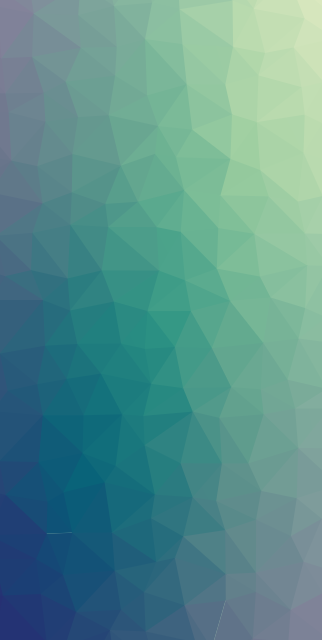
Give the GLSL for this background, as a Shadertoy shader.

```glsl
// Low-poly mesh of triangles shaded from indigo through teal to pale green.

const float COLUMNS = 8.7;
const mat3 RGB_TO_XYZ = mat3(0.412, 0.213, 0.019,
                             0.358, 0.715, 0.119,
                             0.181, 0.072, 0.950);

vec2 hash22(vec2 p) {
    vec3 q = fract(p.xyx * vec3(0.1031, 0.1030, 0.0973));
    q += dot(q, q.yzx + 33.33);
    return fract((q.xx + q.yz) * q.zy);
}

// Perceptual space: cube roots of XYZ
vec3 toPerceptual(vec3 rgb) {
    return pow(RGB_TO_XYZ * pow(rgb, vec3(2.2)), vec3(1.0 / 3.0));
}

vec3 toRgb(vec3 v) {
    return pow(max(inverse(RGB_TO_XYZ) * (v * v * v), 0.0), vec3(1.0 / 2.2));
}

// Five-stop ramp
vec3 ramp(float t) {
    t = clamp(t, 0.0, 1.0) * 4.0;
    vec3 c = mix(vec3(0.16, 0.17, 0.45), vec3(0.02, 0.37, 0.47), min(t, 1.0));
    c = mix(c, vec3(0.18, 0.58, 0.515), clamp(t - 1.0, 0.0, 1.0));
    c = mix(c, vec3(0.61, 0.805, 0.625), clamp(t - 2.0, 0.0, 1.0));
    c = mix(c, vec3(0.855, 0.91, 0.75), clamp(t - 3.0, 0.0, 1.0));
    return toPerceptual(c);
}

// The same ramp runs along both axes and is averaged
vec3 background(vec2 uv) {
    return toRgb(0.5 * (ramp(uv.x) + ramp(uv.y)));
}

// Jittered mesh point
vec2 meshPoint(vec2 id) {
    return id + 0.62 * (hash22(id + 47.0) - 0.5);
}

// Signed distance to a line, positive on its left
float lineSide(vec2 p, vec2 a, vec2 b) {
    vec2 e = normalize(b - a), q = p - a;
    return e.x * q.y - e.y * q.x;
}

// Flat-coloured triangle, premultiplied by its smooth coverage
vec4 triangle(vec2 p, vec2 a, vec2 b, vec2 c, vec2 size, float pixel) {
    float rim = lineSide(p, a, b);
    float inside = min(rim, min(lineSide(p, b, c), lineSide(p, c, a)));
    float cover = clamp(0.5 + inside / pixel, 0.0, 1.0);
    if (cover <= 0.0) return vec4(0.0);

    vec2 centre = (a + b + c) / 3.0;
    vec2 rnd = hash22(floor(centre * 64.0));
    vec3 col = background(centre / size + 0.04 * (rnd - 0.5));

    // Rare pale hairline along one edge
    float hairline = smoothstep(0.025, 0.0, abs(rim)) * step(0.985, rnd.x);
    col = mix(col, vec3(0.75, 0.88, 0.75), 0.35 * hairline);
    return vec4(col, 1.0) * cover;
}

void mainImage(out vec4 fragColor, in vec2 fragCoord) {
    float pixel = COLUMNS / iResolution.x;
    vec2 p = fragCoord * pixel;
    vec2 size = iResolution.xy * pixel;
    vec4 sum = vec4(background(p / size), 1.0) * 0.001;

    // Split each nearby quad along its shorter diagonal
    for (int j = -1; j <= 1; j++) {
        for (int i = -1; i <= 1; i++) {
            vec2 id = floor(p) + vec2(i, j);
            vec2 a = meshPoint(id);
            vec2 b = meshPoint(id + vec2(1.0, 0.0));
            vec2 c = meshPoint(id + vec2(1.0, 1.0));
            vec2 d = meshPoint(id + vec2(0.0, 1.0));
            if (distance(a, c) < distance(b, d)) {
                sum += triangle(p, a, b, c, size, pixel);
                sum += triangle(p, a, c, d, size, pixel);
            } else {
                sum += triangle(p, a, b, d, size, pixel);
                sum += triangle(p, b, c, d, size, pixel);
            }
        }
    }
    fragColor = vec4(sum.rgb / sum.a, 1.0);
}
```
